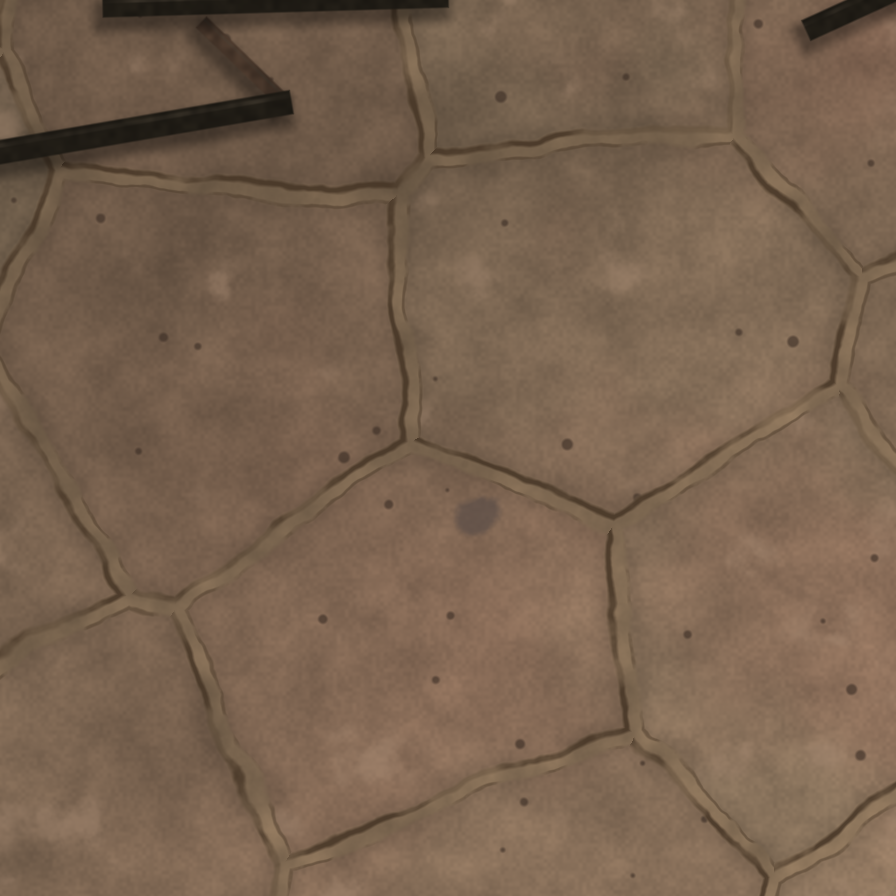
Give the GLSL for this texture, as a Shadertoy shader.

```glsl
const vec3 STONE_SHADED = vec3(0.405, 0.335, 0.275);
const vec3 STONE_LIT    = vec3(0.550, 0.455, 0.375);
const vec3 STONE_ROSY   = vec3(1.04, 0.97, 0.96);
const vec3 STONE_OLIVE  = vec3(0.99, 1.01, 0.98);
const vec3 MORTAR       = vec3(0.535, 0.445, 0.345);
const vec3 GROOVE       = vec3(0.270, 0.205, 0.145);
const vec3 SCUFF        = vec3(0.640, 0.530, 0.440);
const vec3 STAIN        = vec3(0.345, 0.295, 0.275);
const vec3 SPECK        = vec3(0.240, 0.185, 0.150);
const vec3 METAL        = vec3(0.120, 0.105, 0.080);
const vec3 METAL_EDGE   = vec3(0.255, 0.225, 0.185);
const vec3 RUST         = vec3(0.270, 0.205, 0.160);

// Sheared lattice of stones: columns are the steps between neighbours
const mat2  STONE_STEP   = mat2(0.46, -0.04, 0.14, -0.36);
const vec2  STONE_ORIGIN = vec2(0.27, 0.69);
const float STONE_JITTER = 0.24;
const float JOINT_WIDTH  = 0.011;
const vec2  LIGHT_DIR    = vec2(0.80, -0.60);
const float SPECK_CELLS  = 15.0;
const float SPECK_SHARE  = 0.16;

float hash(vec2 p) {
    vec3 q = fract(p.xyx * 0.1031);
    q += dot(q, q.yzx + 33.33);
    return fract((q.x + q.y) * q.z);
}

vec2 hash2(vec2 p) {
    return vec2(hash(p + 17.0), hash(p + 59.0));
}

float noise(vec2 p) {
    vec2 i = floor(p), f = fract(p);
    f = f * f * (3.0 - 2.0 * f);
    return mix(mix(hash(i), hash(i + vec2(1, 0)), f.x),
               mix(hash(i + vec2(0, 1)), hash(i + vec2(1, 1)), f.x), f.y);
}

float fbm(vec2 p) {
    float sum = 0.0, amp = 0.516;
    for (int i = 0; i < 5; i++) {
        sum += amp * noise(p);
        p = mat2(1.6, 1.2, -1.2, 1.6) * p + 7.3;
        amp *= 0.5;
    }
    return sum;
}

vec2 stoneCentre(vec2 id) {
    return STONE_ORIGIN + STONE_STEP * (id + STONE_JITTER * (hash2(id) - 0.5) * 2.0);
}

// Returns the signed distance across the nearest joint and the stone id
vec3 stones(vec2 p) {
    vec2 base = floor(inverse(STONE_STEP) * (p - STONE_ORIGIN) + 0.5);
    vec2 id = base, own = vec2(0);
    float best = 1e3, edge = 1e3, side = 1.0;
    for (int k = 0; k < 25; k++) {
        vec2 cell = base + vec2(k % 5, k / 5) - 2.0;
        vec2 c = stoneCentre(cell);
        float d = distance(p, c);
        if (d < best) { best = d; id = cell; own = c; }
    }
    for (int k = 0; k < 49; k++) {
        vec2 cell = base + vec2(k % 7, k / 7) - 3.0;
        if (cell == id) continue;
        vec2 c = stoneCentre(cell), n = normalize(c - own);
        float d = dot(0.5 * (c + own) - p, n);
        if (d < edge) { edge = d; side = dot(n, LIGHT_DIR) > 0.0 ? 1.0 : -1.0; }
    }
    return vec3(edge * side, id);
}

float bar(vec2 p, vec2 a, vec2 b, float halfWidth) {
    vec2 axis = normalize(b - a), q = p - 0.5 * (a + b);
    vec2 d = abs(vec2(dot(q, axis), dot(q, vec2(-axis.y, axis.x))));
    d -= vec2(0.5 * distance(a, b), halfWidth);
    return length(max(d, 0.0)) + min(max(d.x, d.y), 0.0);
}

// Dark metal with a worn upper edge and a soft shadow beneath
vec3 drawBar(vec3 col, vec2 p, vec2 a, vec2 b, float w, vec3 tone, float px) {
    float d = bar(p, a, b, w);
    float shadow = bar(p + vec2(0.004, 0.010), a, b, w);
    col *= 1.0 - 0.35 * (1.0 - smoothstep(-0.004, 0.016, shadow));
    vec2 axis = normalize(b - a);
    float across = dot(p - a, vec2(-axis.y, axis.x)) / w;
    float worn = smoothstep(0.25, 0.5, across) * (1.0 - smoothstep(0.6, 0.9, across));
    vec3 metal = mix(tone, METAL_EDGE, worn * 0.6 * noise(p * 45.0));
    metal *= 0.85 + 0.3 * noise(p * 120.0);
    return mix(col, metal, 1.0 - smoothstep(-px, px + 0.001, d));
}

void mainImage(out vec4 fragColor, in vec2 fragCoord) {
    vec2 p = fragCoord / iResolution.y;
    float px = 1.0 / iResolution.y;
    float broad = fbm(p * 6.0), mid = fbm(p * 26.0 + 40.0), fine = noise(p * 230.0);

    // Stone faces: uneven light, tint per stone, mottling and grain
    vec2 warp = vec2(fbm(p * 9.0 + 3.0), fbm(p * 9.0 + 21.0)) - 0.5;
    vec3 stone = stones(p + 0.035 * warp + 0.005 * (mid - 0.5));
    float light = 0.53 + 0.55 * (p.x - 0.5) - 0.50 * (p.y - 0.5) + 0.75 * (broad - 0.5);
    vec3 col = mix(STONE_SHADED, STONE_LIT, clamp(light, 0.0, 1.1));
    float rosy = 0.5 * hash(stone.yz + 5.0) + 0.7 * smoothstep(0.35, 0.7, fbm(p * 3.0 + 11.0)) * p.x;
    col *= mix(STONE_OLIVE, STONE_ROSY, clamp(rosy, 0.0, 1.0));
    col *= 1.0 + 0.24 * (mid - 0.5) + 0.08 * (fine - 0.5);

    // Pale scuffs, one smudged stain and scattered specks
    float scuff = smoothstep(0.60, 0.78, fbm(p * 13.0 + 70.0)) * smoothstep(0.35, 0.7, mid);
    col = mix(col, SCUFF, 0.45 * scuff);
    vec2 s = mat2(0.77, -0.64, 0.64, 0.77) * (p - vec2(0.535, 0.43));
    float smudge = length(s * vec2(1.0, 1.7)) + 0.055 * (fbm(p * 22.0) - 0.5);
    col = mix(col, STAIN, 0.65 * (1.0 - smoothstep(0.020, 0.036, smudge)));
    vec2 cell = floor(p * SPECK_CELLS);
    vec2 spot = (cell + 0.2 + 0.6 * hash2(cell)) / SPECK_CELLS;
    float radius = mix(0.002, 0.006, hash(cell + 8.0)) + 0.003 * (mid - 0.5);
    float speck = 1.0 - smoothstep(radius - 0.002, radius + 0.002, distance(p, spot));
    col = mix(col, SPECK, 0.65 * speck * step(hash(cell + 31.0), SPECK_SHARE));

    // Joints: rough mortar with a broken dark groove along one side
    float across = stone.x, wear = fbm(p * 15.0 + 90.0);
    float width = JOINT_WIDTH * (0.7 + 0.6 * wear);
    float joint = 1.0 - smoothstep(width - 0.004, width + 0.003, abs(across));
    vec3 mortar = MORTAR * (0.80 + 0.22 * light) * (0.78 + 0.44 * mid);
    col *= 1.0 - 0.10 * (1.0 - smoothstep(0.0, 0.035, abs(across)));
    col = mix(col, mortar, 0.85 * joint);
    float groove = 1.0 - smoothstep(0.001, 0.0055, abs(across - 0.65 * width));
    float thin = 1.0 - smoothstep(0.0005, 0.003, abs(across + 0.9 * width));
    col = mix(col, GROOVE, groove * (0.25 + 0.60 * smoothstep(0.35, 0.6, wear)));
    col = mix(col, GROOVE, 0.45 * thin * smoothstep(0.4, 0.6, mid));

    // Metal bars crossing the top of the floor
    col = drawBar(col, p, vec2(0.225, 0.975), vec2(0.315, 0.888), 0.008, RUST, px);
    col = drawBar(col, p, vec2(-0.03, 0.825), vec2(0.325, 0.886), 0.013, METAL, px);
    col = drawBar(col, p, vec2(0.115, 0.992), vec2(0.50, 1.003), 0.011, METAL, px);
    col = drawBar(col, p, vec2(0.900, 0.966), vec2(1.04, 1.030), 0.012, METAL, px);

    fragColor = vec4(clamp(col, 0.0, 1.0), 1.0);
}
```
